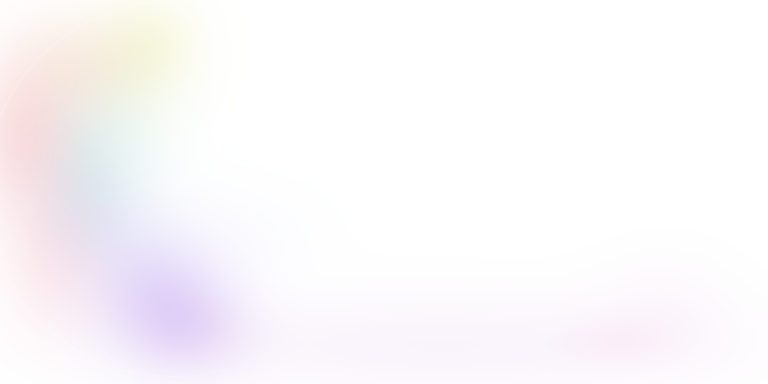
Give the GLSL for this background, as a Shadertoy shader.

```glsl
#define RING_CENTER vec2(0.450, 0.507)
#define RING_RADIUS 0.488
#define RING_WIDTH 0.003
#define RING_STRENGTH 0.18
#define TINT_STRENGTH 1.0

// Soft elliptical glow, one at its center
float glow(vec2 p, vec2 center, vec2 radius) {
    vec2 q = (p - center) / radius;
    return exp(-dot(q, q));
}

// Light removed from white by the warm outer side of the arc
vec3 warmTint(vec2 p) {
    vec3 peach  = vec3(0.020, 0.060, 0.095) * glow(p, vec2(0.21, 0.83), vec2(0.17, 0.14));
    vec3 yellow = vec3(0.025, 0.018, 0.105) * glow(p, vec2(0.39, 0.88), vec2(0.13, 0.14));
    vec3 coral  = vec3(0.015, 0.120, 0.110) * glow(p, vec2(0.06, 0.64), vec2(0.13, 0.20));
    vec3 blush  = vec3(0.008, 0.070, 0.060) * glow(p, vec2(0.14, 0.32), vec2(0.14, 0.19));
    return peach + yellow + coral + blush;
}

// Light removed by the cool inner side of the arc
vec3 coolTint(vec2 p) {
    vec3 teal     = vec3(0.085, 0.045, 0.040) * glow(p, vec2(0.22, 0.57), vec2(0.12, 0.17));
    vec3 mint     = vec3(0.040, 0.012, 0.022) * glow(p, vec2(0.34, 0.65), vec2(0.14, 0.16));
    vec3 lavender = vec3(0.055, 0.045, 0.010) * glow(p, vec2(0.27, 0.42), vec2(0.15, 0.14));
    vec3 violet   = vec3(0.095, 0.135, 0.018) * glow(p, vec2(0.41, 0.23), vec2(0.17, 0.16));
    vec3 orchid   = vec3(0.045, 0.080, 0.020) * glow(p, vec2(0.51, 0.14), vec2(0.15, 0.12));
    vec3 haze     = vec3(0.012, 0.010, 0.002) * glow(p, vec2(0.62, 0.38), vec2(0.22, 0.14));
    return teal + mint + lavender + violet + orchid + haze;
}

// Light removed by the pale band along the bottom
vec3 bandTint(vec2 p) {
    vec3 band = vec3(0.022, 0.045, 0.013) * glow(p, vec2(1.15, 0.10), vec2(0.70, 0.13));
    vec3 rose = vec3(0.001, 0.025, 0.010) * glow(p, vec2(1.60, 0.11), vec2(0.15, 0.07));
    vec3 tail = vec3(0.007, 0.022, 0.009) * glow(p, vec2(1.73, 0.19), vec2(0.17, 0.14));
    return band + rose + tail;
}

void mainImage(out vec4 fragColor, in vec2 fragCoord) {
    vec2 p = fragCoord / iResolution.y;
    vec3 tint = warmTint(p) + coolTint(p) + bandTint(p);
    vec3 color = 1.0 - TINT_STRENGTH * tint;

    // Faint white outline on the left half of the ring
    float edge = abs(length(p - RING_CENTER) - RING_RADIUS);
    float ring = 1.0 - smoothstep(0.0, RING_WIDTH + 0.5 / iResolution.y, edge);
    ring *= 1.0 - smoothstep(0.45, 0.70, p.x);
    color = mix(color, vec3(1.0), RING_STRENGTH * ring);

    fragColor = vec4(color, 1.0);
}
```
